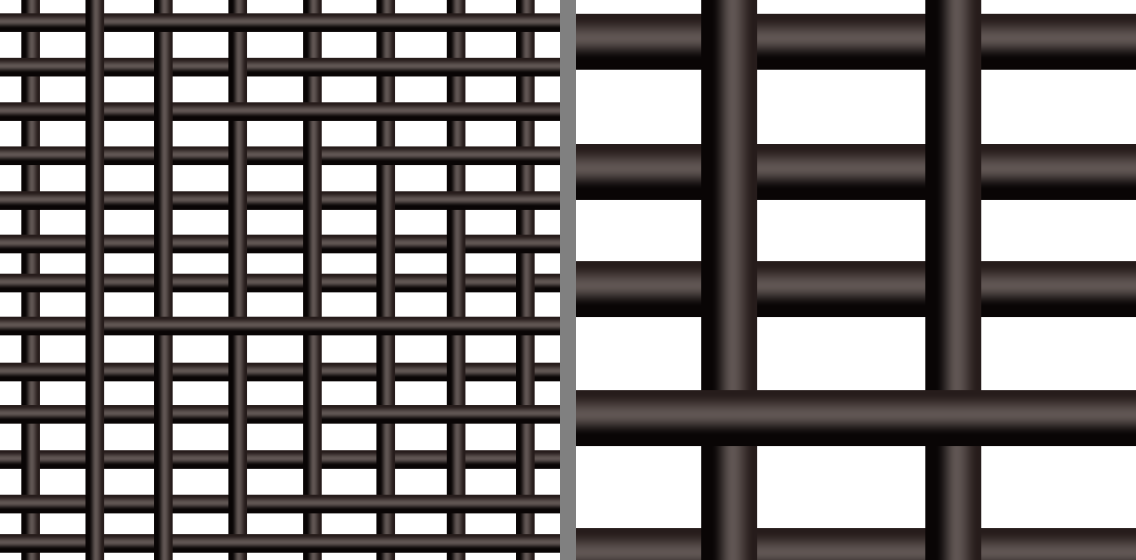
Left: the whole. Right: its middle third, enlarged.
Write a Shadertoy shader that draws this pattern.

```glsl
// Dark round metal rods, 8 upright and 13 level, stacked in a loose lattice on white.
#define COLUMNS 8
#define ROWS 13
#define ROD_WIDTH 0.0333
#define FIRST_ROD vec2(0.0547, 0.0404)
#define PITCH vec2(0.1263, 0.0775)
#define HIGHLIGHT_AT 0.56
#define SHADOW_COLOR vec3(0.035, 0.02, 0.02)
#define HIGHLIGHT_COLOR vec3(0.375, 0.335, 0.325)
#define RIM_COLOR vec3(0.15, 0.11, 0.105)
#define BACKGROUND vec3(1.0)

// Hand-laid spacing errors, in thousandths of the canvas
const float columnShift[COLUMNS] = float[](0.0, -11.7, -15.6, -9.1, -2.0, 2.6, 2.0, -0.7);
const float rowShift[ROWS] = float[](0.0, 2.0, 3.9, 5.2, 7.8, 7.8, 0.0, -0.7, 3.9, 2.0, 5.2, 7.2, 0.0);

// Stacking level of each row from the top; level 1 is nearest the viewer
const int rowLevel[ROWS] = int[](1, 3, 2, 4, 5, 6, 7, 1, 7, 4, 8, 3, 2);

// Shading across a rod, from the shadow side (0) to the lit rim (1)
vec3 rodShade(float across) {
    vec3 color = mix(SHADOW_COLOR, HIGHLIGHT_COLOR, smoothstep(0.18, HIGHLIGHT_AT, across));
    return mix(color, RIM_COLOR, smoothstep(HIGHLIGHT_AT, 0.95, across));
}

// Paints one rod; offset is the signed distance from its axis
void paintRod(inout vec3 color, float offset, float pixel) {
    float edge = abs(offset) - 0.5 * ROD_WIDTH;
    float coverage = clamp(0.5 - edge / pixel, 0.0, 1.0);
    color = mix(color, rodShade(clamp(offset / ROD_WIDTH + 0.5, 0.0, 1.0)), coverage);
}

void mainImage(out vec4 fragColor, in vec2 fragCoord) {
    vec2 uv = fragCoord / iResolution.xy;
    vec2 pixel = 1.0 / iResolution.xy;
    vec3 color = BACKGROUND;

    // Back to front: the rows of each level, then the column lying on them
    for (int level = COLUMNS; level >= 1; level--) {
        for (int row = 0; row < ROWS; row++) {
            if (rowLevel[row] != level) continue;
            float y = 1.0 - FIRST_ROD.y - float(row) * PITCH.y - 0.001 * rowShift[row];
            paintRod(color, uv.y - y, pixel.y);
        }
        int column = level % COLUMNS;
        float x = FIRST_ROD.x + float(column) * PITCH.x + 0.001 * columnShift[column];
        paintRod(color, uv.x - x, pixel.x);
    }

    fragColor = vec4(color, 1.0);
}
```
